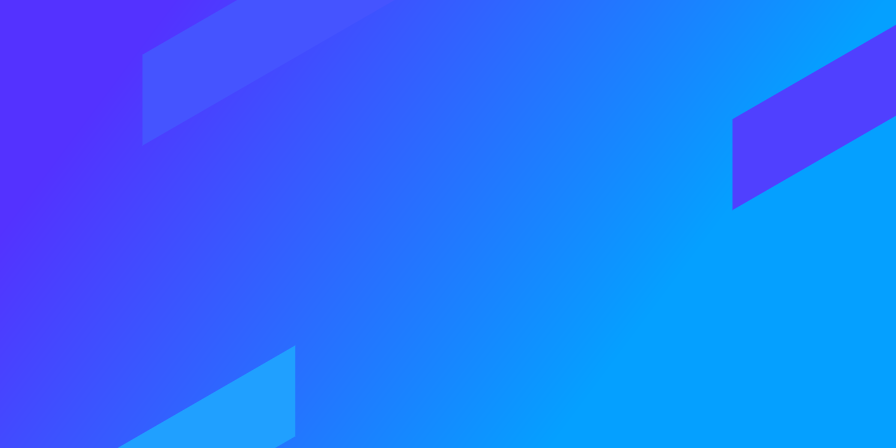
Give the GLSL for this background, as a Shadertoy shader.

```glsl
const vec3 VIOLET = vec3(0.328, 0.196, 1.0);
const vec3 AZURE = vec3(0.018, 0.627, 1.0);
const vec3 PERIWINKLE = vec3(0.27, 0.328, 1.0);
const vec3 INDIGO = vec3(0.312, 0.25, 1.0);
const vec3 SKY = vec3(0.125, 0.628, 1.0);

const float BAND_HEIGHT = 0.203;
const vec2 BAND_NORMAL = vec2(-0.5, 0.8660254);

// Linear blend along an axis between two distances from the start point
vec3 linearGradient(vec2 p, vec2 start, vec2 axis, vec2 span, vec3 from, vec3 to) {
    float t = (dot(p - start, axis) - span.x) / (span.y - span.x);
    return mix(from, to, clamp(t, 0.0, 1.0));
}

// Signed distance to a slanted band with one vertical end;
// side is 1 when it runs right of its top corner, -1 when it runs left
float slantedBand(vec2 p, vec2 topCorner, float side, float height) {
    vec2 q = p - topCorner;
    float halfWidth = 0.5 * height * BAND_NORMAL.y;
    float slant = abs(dot(q, BAND_NORMAL) + halfWidth) - halfWidth;
    return max(slant, -side * q.x);
}

vec3 paint(vec3 base, vec3 ink, float dist, float pixel) {
    return mix(base, ink, clamp(0.5 - dist / pixel, 0.0, 1.0));
}

void mainImage(out vec4 fragColor, in vec2 fragCoord) {
    float pixel = 1.0 / iResolution.y;
    vec2 p = fragCoord * pixel;

    // Diagonal backdrop, measured from the upper left
    vec3 color = linearGradient(p, vec2(0.0, 1.0), vec2(0.8, -0.6),
                                vec2(0.3125, 1.583), VIOLET, AZURE);

    // Flat bands
    float upperLeft = slantedBand(p, vec2(0.318, 0.878), 1.0, BAND_HEIGHT);
    float upperRight = slantedBand(p, vec2(1.635, 0.734), 1.0, BAND_HEIGHT);
    float lowerLeft = slantedBand(p, vec2(0.659, 0.229), -1.0, BAND_HEIGHT);
    color = paint(color, PERIWINKLE, upperLeft, pixel);
    color = paint(color, INDIGO, upperRight, pixel);
    color = paint(color, SKY, lowerLeft, pixel);

    fragColor = vec4(color, 1.0);
}
```
